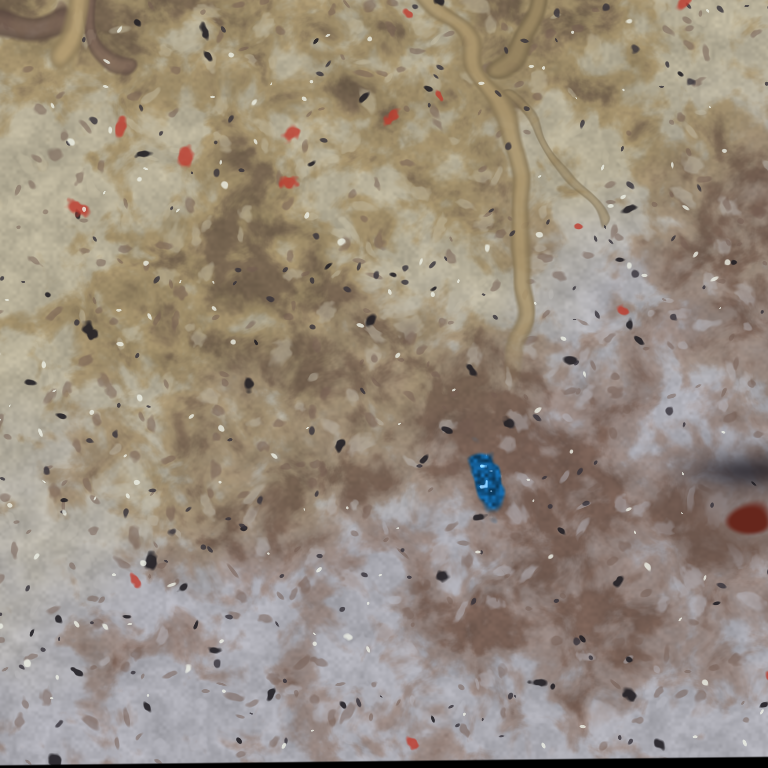
Give the GLSL for this texture, as a Shadertoy shader.

```glsl
#define CREAM vec3(0.71, 0.68, 0.59)
#define COOL_GREY vec3(0.67, 0.67, 0.70)
#define OCHRE vec3(0.62, 0.55, 0.41)
#define MAUVE vec3(0.58, 0.52, 0.50)
#define UMBER vec3(0.45, 0.36, 0.32)
#define SOOT vec3(0.13, 0.12, 0.14)
#define RED vec3(0.74, 0.23, 0.18)
#define BLUE vec3(0.07, 0.33, 0.53)
#define FIBRE vec3(0.63, 0.55, 0.40)
#define GRAIN 0.17
#define STAIN_SCALE 6.5

float hash(vec2 p) {
    return fract(sin(dot(p, vec2(127.1, 311.7))) * 43758.545);
}

float noise(vec2 p) {
    vec2 i = floor(p), f = fract(p);
    f = f * f * (3.0 - 2.0 * f);
    return mix(mix(hash(i), hash(i + vec2(1, 0)), f.x),
               mix(hash(i + vec2(0, 1)), hash(i + 1.0), f.x), f.y);
}

float fbm(vec2 p) {
    float sum = 0.0, amp = 0.5;
    for (int i = 0; i < 5; i++) {
        sum += amp * noise(p);
        p = mat2(1.6, 1.2, -1.2, 1.6) * p + 7.3;
        amp *= 0.55;
    }
    return sum / 1.055;
}

mat2 rotation(float a) {
    return mat2(cos(a), sin(a), -sin(a), cos(a));
}

// Ragged, randomly turned flecks; radius is in canvas units
float flecks(vec2 p, float cells, float density, float radius, float seed) {
    vec2 home = floor(p * cells);
    float ragged = 0.7 * (noise(p * 170.0 + seed) - 0.5);
    float mask = 0.0;
    for (int y = -1; y <= 1; y++)
    for (int x = -1; x <= 1; x++) {
        vec2 id = home + vec2(x, y), key = id + seed;
        vec2 centre = (id + vec2(hash(key + 3.1), hash(key + 8.7))) / cells;
        vec2 d = rotation(6.28 * hash(key + 5.3)) * (p - centre);
        float size = radius * mix(0.45, 1.25, hash(key + 2.9));
        d.x *= mix(1.0, 2.4, hash(key + 6.1));
        float edge = length(d) / size - 1.0 + ragged;
        float present = step(hash(key), density);
        mask = max(mask, present * (1.0 - smoothstep(-0.3, 0.35, edge)));
    }
    return mask;
}

// Distance to a curved strand from a to c, pulled toward b
float strand(vec2 p, vec2 a, vec2 b, vec2 c) {
    float dist = 1.0;
    vec2 last = a;
    for (int i = 1; i <= 12; i++) {
        float t = float(i) / 12.0;
        vec2 next = mix(mix(a, b, t), mix(b, c, t), t);
        vec2 v = next - last, w = p - last;
        dist = min(dist, length(w - v * clamp(dot(w, v) / dot(v, v), 0.0, 1.0)));
        last = next;
    }
    return dist;
}

float blob(vec2 p, vec2 centre, vec2 radius) {
    vec2 d = (p - centre) / radius;
    return exp(-dot(d, d));
}

vec3 layFibre(vec3 col, float dist, float radius, vec3 tint, float opacity) {
    float body = 1.0 - smoothstep(radius * 0.75, radius * 1.25, dist);
    float shade = 1.06 - 0.22 * smoothstep(0.2, 1.0, dist / radius);
    return mix(col, tint * shade, body * opacity);
}

void mainImage(out vec4 fragColor, in vec2 fragCoord) {
    vec2 uv = fragCoord / iResolution.xy;
    vec2 p = uv + 0.02 * (vec2(noise(uv * 22.0), noise(uv * 22.0 + 40.0)) - 0.5);
    float fine = noise(uv * 210.0), medium = noise(p * 75.0 + 9.0);

    // Mineral ground: warm upper left, cool lower edge
    float warmth = smoothstep(0.2, 0.8, uv.y + 0.5 * (0.45 - uv.x) + 0.5 * (fbm(uv * 5.0 + 31.0) - 0.5));
    float stain = 0.6 * fbm(p * STAIN_SCALE + 4.0) + 0.4 * fbm(p * 24.0 + 17.0);
    stain += 0.12 * (medium - 0.5) + 0.015;
    stain += 0.08 * blob(uv, vec2(0.45, 0.68), vec2(0.2, 0.25)) + 0.12 * blob(uv, vec2(0.67, 0.4), vec2(0.08, 0.13));
    stain -= 0.14 * blob(uv, vec2(0.12, 0.2), vec2(0.17, 0.13)) + 0.09 * blob(uv, vec2(0.68, 0.05), vec2(0.22, 0.09));
    stain -= 0.1 * blob(uv, vec2(0.05, 0.74), vec2(0.16, 0.1));
    vec3 col = mix(COOL_GREY, CREAM, warmth);
    col = mix(col, mix(MAUVE, OCHRE, warmth), smoothstep(0.43, 0.57, stain));
    col = mix(col, mix(UMBER, OCHRE * 0.72, warmth * 0.6), smoothstep(0.56, 0.72, stain));
    col *= 1.0 + GRAIN * (0.5 * fine + 0.5 * medium - 0.5) + 0.12 * (noise(p * 34.0) - 0.5);

    // Translucent crystals and brown crumbs
    col = mix(col, mix(COOL_GREY, CREAM, warmth) * 1.08, 0.45 * flecks(p, 27.0, 0.35, 0.013, 11.0));
    col = mix(col, UMBER, 0.5 * flecks(p, 40.0, 0.22, 0.008, 23.0));

    // Roots and fibres
    float stem = min(strand(p, vec2(0.55, 1.02), vec2(0.68, 0.87), vec2(0.683, 0.72)),
                     strand(p, vec2(0.683, 0.72), vec2(0.69, 0.62), vec2(0.67, 0.5)));
    col = layFibre(col, strand(p, vec2(0.66, 0.88), vec2(0.72, 0.82), vec2(0.785, 0.71)), 0.006, FIBRE * 0.9, 0.6);
    col = layFibre(col, strand(p, vec2(0.71, 1.02), vec2(0.705, 0.96), vec2(0.655, 0.915)), 0.013, FIBRE * 0.88, 0.85);
    col = layFibre(col, stem, 0.0125, FIBRE, 0.85 * smoothstep(0.48, 0.6, uv.y));
    col = layFibre(col, strand(p, vec2(-0.02, 0.97), vec2(0.03, 0.96), vec2(0.07, 0.967)), 0.017, UMBER * 0.9, 0.8);
    col = layFibre(col, strand(p, vec2(0.12, 1.02), vec2(0.1, 0.94), vec2(0.16, 0.91)), 0.011, UMBER, 0.7);
    col = layFibre(col, strand(p, vec2(0.1, 1.02), vec2(0.1, 0.97), vec2(0.08, 0.93)), 0.017, FIBRE * 1.06, 0.85);

    // Soft shadow at the right, with a rusty chip
    col = mix(col, SOOT * 1.3, 0.85 * blob(p, vec2(0.97, 0.385), vec2(0.075, 0.03)));
    col = mix(col, UMBER * 0.9, 0.65 * blob(p, vec2(0.95, 0.31), vec2(0.09, 0.045)));
    col = mix(col, vec3(0.4, 0.15, 0.11), smoothstep(0.4, 0.75, blob(p, vec2(0.98, 0.329), vec2(0.033, 0.022))));

    // Scattered soot, red chips and bright glints
    col = mix(col, SOOT, 0.9 * flecks(uv, 17.0, 0.2, 0.008, 41.0));
    col = mix(col, SOOT * 1.6, 0.8 * flecks(uv, 33.0, 0.12, 0.0045, 57.0));
    col = mix(col, RED, 0.8 * flecks(uv, 9.0, 0.13, 0.011, 71.0));
    col = mix(col, vec3(0.93, 0.94, 0.9), 0.8 * flecks(uv, 36.0, 0.09, 0.0042, 83.0));

    // Blue flake
    vec2 flake = rotation(-0.25) * (uv - vec2(0.635, 0.373)) / vec2(0.021, 0.048);
    float flakeMask = 1.0 - smoothstep(0.8, 1.1, length(flake) + 0.5 * (medium - 0.5));
    vec3 flakeCol = BLUE * (0.65 + 0.7 * fine) + 0.5 * smoothstep(0.8, 0.95, noise(uv * 150.0 + 5.0));
    col = mix(col, flakeCol, flakeMask);

    // Dark slanted lower border
    float border = 0.003 + 0.011 * uv.x;
    col *= smoothstep(border - 0.001, border + 0.002, uv.y);
    fragColor = vec4(clamp(col, 0.0, 1.0), 1.0);
}
```
